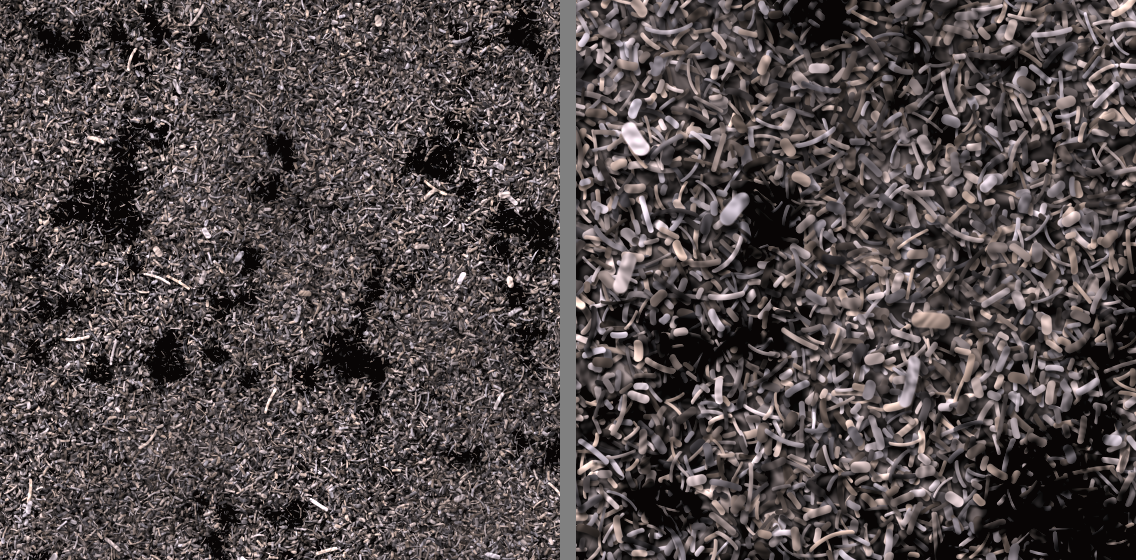
Left: the whole. Right: its middle third, enlarged.
This texture is drawn by a WebGL 1 fragment shader. Its source:

```glsl
precision highp float;
uniform vec2 u_resolution;

const int FIBRE_LAYERS = 10;
const float COARSE_CELLS = 36.0;
const float FINE_CELLS = 78.0;
const float SPLINTER_CELLS = 25.0;
const float SPLINTER_DENSITY = 0.06;
const vec2 FIBRE_TONES = vec2(0.15, 0.73);
const vec2 SPLINTER_TONES = vec2(0.55, 0.95);
const vec2 LIGHT = vec2(-0.5, 0.86);
const float SHADOW_STRENGTH = 0.45;
const float SHADOW_REACH = 0.09;
const float GRAIN_STRENGTH = 0.42;
const float PIT_DEPTH = 0.42;
const vec3 SOIL_TINT = vec3(1.07, 0.965, 0.965);
const vec3 WARM_SHIFT = vec3(0.10, 0.0, -0.14);
const vec3 DARKEST = vec3(0.03, 0.02, 0.02);

vec4 hash4(vec3 p) {
  vec4 q = fract(p.xyzx * vec4(0.1031, 0.1030, 0.0973, 0.1099));
  q += dot(q, q.wzxy + 33.33);
  return fract((q.xxyz + q.yzzw) * q.zywx);
}

vec2 gradientAt(vec2 cell) {
  float angle = 6.2832 * hash4(vec3(cell, 3.7)).x;
  return vec2(cos(angle), sin(angle));
}

float gradientNoise(vec2 p) {
  vec2 i = floor(p), f = fract(p);
  vec2 u = f * f * f * (f * (f * 6.0 - 15.0) + 10.0);
  vec2 e = vec2(0.0, 1.0);
  float lower = mix(dot(gradientAt(i), f),
                    dot(gradientAt(i + e.yx), f - e.yx), u.x);
  float upper = mix(dot(gradientAt(i + e.xy), f - e.xy),
                    dot(gradientAt(i + e.yy), f - e.yy), u.x);
  return mix(lower, upper, u.y);
}

// Coordinates relative to the spine of a bent strand
vec2 strandOffset(vec2 p, vec2 dir, float halfLength, float bend) {
  vec2 q = vec2(dot(p, dir), dot(p, vec2(-dir.y, dir.x)));
  q.y += bend * q.x * q.x;
  q.x -= clamp(q.x, -halfLength, halfLength);
  return q;
}

// Lays one sheet of strands over the surface (x: tone, y: warmth)
vec2 layStrands(vec2 surface, vec2 uv, float layer, float cells, float density, vec2 tones) {
  float c = cos(layer * 0.9), s = sin(layer * 0.9);
  mat2 turn = mat2(c, s, -s, c);
  vec2 p = turn * uv * cells + layer * 7.31;
  vec2 light = turn * LIGHT;
  float soft = max(0.8 * cells / u_resolution.y, 0.02);
  vec2 home = floor(p);
  for (int y = -1; y <= 1; y++) {
    for (int x = -1; x <= 1; x++) {
      vec2 cell = home + vec2(float(x), float(y));
      vec4 shape = hash4(vec3(cell, layer + 0.5));
      vec4 look = hash4(vec3(cell, layer + 41.3));
      float present = step(look.w, density);
      float angle = 3.1416 * shape.z;
      vec2 dir = vec2(cos(angle), sin(angle));
      float halfLength = mix(0.12, 0.6, shape.w * shape.w);
      float halfWidth = mix(0.15, 0.055, shape.w);
      float bend = (look.z - 0.5) * 0.9;
      vec2 local = p - cell - shape.xy;

      vec2 shaded = strandOffset(local + light * SHADOW_REACH, dir, halfLength, bend);
      float shadow = 1.0 - smoothstep(halfWidth * 0.6, halfWidth + 0.1, length(shaded));
      surface.x *= 1.0 - SHADOW_STRENGTH * shadow * present;

      vec2 q = strandOffset(local, dir, halfLength, bend);
      float cover = present * (1.0 - smoothstep(-soft, soft, length(q) - halfWidth));
      float facing = dot(light, vec2(-dir.y, dir.x)) * clamp(q.y / halfWidth, -1.0, 1.0);
      float tone = mix(tones.x, tones.y, look.x) * (1.0 + 0.25 * facing);
      surface = mix(surface, vec2(tone, look.y - 0.5), cover);
    }
  }
  return surface;
}

void main() {
  vec2 uv = gl_FragCoord.xy / u_resolution.y;

  // Crumbled ground below the strands
  vec2 warp = vec2(gradientNoise(uv * 45.0), gradientNoise(uv * 45.0 + 19.0));
  float crumbs = gradientNoise(uv * 75.0 + warp * 1.5);
  vec2 surface = vec2(max(0.17 + 0.4 * crumbs, 0.0), 0.0);

  // Strands and crumbs, then a few pale splinters
  for (int i = 0; i < FIBRE_LAYERS; i++) {
    float layer = float(i) + 1.0;
    float cells = mix(COARSE_CELLS, FINE_CELLS, fract(layer * 0.618));
    surface = layStrands(surface, uv, layer, cells, 1.0, FIBRE_TONES);
  }
  surface = layStrands(surface, uv, 17.0, SPLINTER_CELLS, SPLINTER_DENSITY, SPLINTER_TONES);

  // Fine grain, uneven relief and deep pits
  float grain = gradientNoise(uv * 160.0 + warp * 2.0) + 0.5 * crumbs;
  float relief = gradientNoise(uv * 3.0 + 5.0);
  float hollows = gradientNoise(uv * 7.0 + 2.0) + 0.7 * gradientNoise(uv * 19.0 + warp * 0.5);
  float pit = smoothstep(0.22, 0.6, hollows + 0.25 * relief);
  float tone = surface.x + GRAIN_STRENGTH * grain * (0.3 + surface.x);
  tone = 0.27 + (tone - 0.27) * (1.1 + 0.45 * relief);
  tone -= PIT_DEPTH * pit + 0.08 * hollows;

  vec3 color = max(tone, 0.0) * (SOIL_TINT + WARM_SHIFT * surface.y);
  gl_FragColor = vec4(clamp(max(color, DARKEST), 0.0, 1.0), 1.0);
}
```
